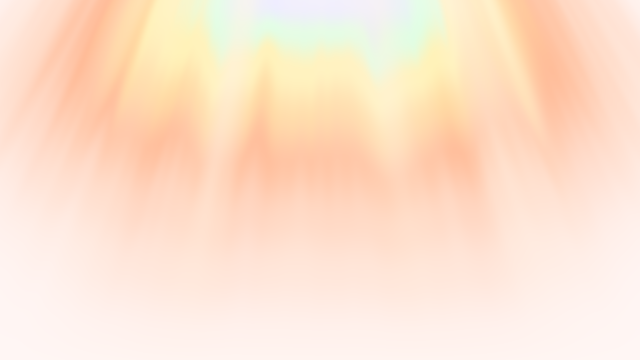
A Shadertoy shader for this background:

```glsl
vec2 hashGradient(vec2 cell) {
    float h = fract(sin(dot(cell, vec2(127.1, 311.7))) * 43758.5);
    return vec2(cos(6.2832 * h), sin(6.2832 * h));
}

float gradientNoise(vec2 p) {
    vec2 i = floor(p), f = fract(p);
    vec2 s = f * f * f * (f * (f * 6.0 - 15.0) + 10.0);
    float a = dot(hashGradient(i), f);
    float b = dot(hashGradient(i + vec2(1, 0)), f - vec2(1, 0));
    float c = dot(hashGradient(i + vec2(0, 1)), f - vec2(0, 1));
    float d = dot(hashGradient(i + vec2(1, 1)), f - vec2(1, 1));
    return mix(mix(a, b, s.x), mix(c, d, s.x), s.y);
}

// Pastel spectrum from the cool core to the pale rim
vec3 spectrum(float t) {
    vec3 color = vec3(0.91, 0.90, 1.0);
    color = mix(color, vec3(0.89, 0.99, 0.89), smoothstep(0.02, 0.13, t));
    color = mix(color, vec3(1.0, 0.95, 0.75), smoothstep(0.13, 0.26, t));
    color = mix(color, vec3(1.0, 0.87, 0.68), smoothstep(0.27, 0.44, t));
    color = mix(color, vec3(1.0, 0.775, 0.65), smoothstep(0.40, 0.60, t));
    color = mix(color, vec3(1.0, 0.85, 0.77), smoothstep(0.58, 0.82, t));
    color = mix(color, vec3(1.0, 0.90, 0.85), smoothstep(0.78, 1.02, t));
    color = mix(color, vec3(1.0, 0.94, 0.92), smoothstep(0.98, 1.24, t));
    return mix(color, vec3(1.0, 0.98, 0.97), smoothstep(1.15, 1.55, t));
}

// Broad rays: position, width, spectrum shift, paleness
const vec4 rays[10] = vec4[10](
    vec4(-0.60, 0.05, 0.04, -0.22), vec4(-0.47, 0.02, 0.10, -0.10),
    vec4(-0.32, 0.05, 0.07, -0.10), vec4(-0.21, 0.04, -0.03, 0.45),
    vec4(-0.13, 0.03, 0.05, -0.22), vec4(0.15, 0.05, -0.09, 0.38),
    vec4(0.28, 0.03, 0.0, -0.22), vec4(0.38, 0.06, 0.10, 0.40),
    vec4(0.47, 0.025, -0.10, 0.15), vec4(0.54, 0.05, 0.03, -0.22));

void mainImage(out vec4 fragColor, in vec2 fragCoord) {
    vec2 p = (fragCoord - vec2(0.5, 0.0) * iResolution.xy) / iResolution.y;
    float depth = 1.0 - p.y;

    // Fan coordinate: constant along lines from a source above the canvas
    float fan = p.x / (1.0 + depth / 1.2);
    float t = length(vec2(fan * fan / 0.62, depth / 0.75));

    // Fine streaks stretched along the rays
    float streak = gradientNoise(vec2(fan * 15.0 + 3.7, depth * 1.3 + 0.4));
    streak += 0.5 * gradientNoise(vec2(fan * 36.0 + 9.2, depth * 1.8 + 5.3));
    float reach = smoothstep(1.1, 0.3, depth);
    float shift = 0.08 * streak;
    float paleness = 0.16 * streak;
    for (int i = 0; i < 10; i++) {
        float q = (fan - rays[i].x) / rays[i].y;
        float beam = exp(-q * q);
        shift += beam * rays[i].z;
        paleness += beam * rays[i].w;
    }
    shift *= smoothstep(0.0, 0.25, t);
    vec3 color = spectrum(t + shift * reach);
    color = mix(color, vec3(1.0, 0.95, 0.89), paleness * reach);

    // White core along the top and pale rosy sides
    float core = exp(-pow(depth / 0.07, 2.0) - pow(p.x / 0.32, 2.0));
    color = mix(color, vec3(0.99, 0.98, 0.98), 0.5 * core);
    float side = smoothstep(0.4, 0.95, abs(p.x)) * smoothstep(0.15, 0.8, depth);
    color = mix(color, vec3(1.0, 0.965, 0.96), 0.85 * side);

    fragColor = vec4(clamp(color, 0.0, 1.0), 1.0);
}
```
